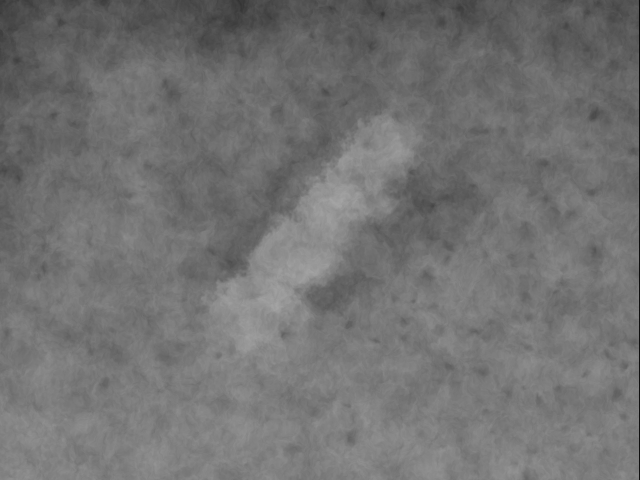
This texture is drawn by a Shadertoy shader. Its source:

```glsl
// Draws a soft grey cloudy film with a pale diagonal streak, dark patches and small blurred specks.

const float BASE_GREY = 0.505;
const float SPECK_CELLS = 25.0;

vec2 hash2(vec2 cell) {
    vec3 q = fract(cell.xyx * vec3(0.1031, 0.1030, 0.0973));
    q += dot(q, q.yzx + 33.33);
    return fract((q.xx + q.yz) * q.zy);
}

vec2 gradientAt(vec2 cell) {
    float angle = 6.2832 * hash2(cell + 71.0).x;
    return vec2(cos(angle), sin(angle));
}

float gradientNoise(vec2 p) {
    vec2 i = floor(p), f = fract(p);
    vec2 u = f * f * f * (f * (f * 6.0 - 15.0) + 10.0);
    vec2 e = vec2(0.0, 1.0);
    float low = mix(dot(gradientAt(i), f), dot(gradientAt(i + e.yx), f - e.yx), u.x);
    float high = mix(dot(gradientAt(i + e.xy), f - e.xy), dot(gradientAt(i + e.yy), f - e.yy), u.x);
    return mix(low, high, u.y);
}

float fbm(vec2 p, int octaves, float gain) {
    float sum = 0.0, weight = 1.0;
    for (int i = 0; i < octaves; i++) {
        sum += weight * gradientNoise(p);
        p = mat2(1.6, 1.2, -1.2, 1.6) * p + 17.3;
        weight *= gain;
    }
    return sum;
}

// Soft elliptical patch, one at its centre.
float patchAt(vec2 p, vec2 centre, vec2 radius, float angle) {
    vec2 d = p - centre;
    float c = cos(angle), s = sin(angle);
    d = vec2(c * d.x + s * d.y, c * d.y - s * d.x) / radius;
    return exp(-dot(d, d));
}

// Pale streak: crisp on its upper left side, ragged on the lower right.
float streak(vec2 p, vec2 start, vec2 end, float width) {
    vec2 axis = normalize(end - start);
    float along = dot(p - start, axis) / length(end - start);
    float across = dot(p - start, vec2(axis.y, -axis.x));
    float ends = smoothstep(-0.2, 0.15, along) * (1.0 - smoothstep(0.86, 1.1, along));
    float sides = smoothstep(-0.015, 0.02, across) * (1.0 - smoothstep(0.65 * width, 1.25 * width, across));
    return ends * sides;
}

// Scattered blurred dots, thinned by a density value from 0 to 1.
float specks(vec2 p, float density) {
    vec2 cell = floor(p);
    float sum = 0.0;
    for (int y = -1; y <= 1; y++) {
        for (int x = -1; x <= 1; x++) {
            vec2 id = cell + vec2(x, y);
            vec2 pick = hash2(id + 31.0);
            float radius = mix(0.16, 0.36, pick.y);
            float dist = length(p - id - hash2(id)) / radius;
            sum += smoothstep(1.0 - density, 1.3 - density, pick.x) * exp(-dist * dist);
        }
    }
    return min(sum, 1.2);
}

void mainImage(out vec4 fragColor, in vec2 fragCoord) {
    vec2 p = fragCoord / iResolution.y;
    float aspect = iResolution.x / iResolution.y;
    vec2 warp = vec2(fbm(p * 10.0, 5, 0.65), fbm(p * 10.0 + 40.0, 5, 0.65));
    vec2 q = p + 0.05 * warp;

    // Broad shading, darker toward the top and the left edge
    float grey = BASE_GREY - 0.105 * p.y;
    grey -= 0.07 * smoothstep(0.86, 1.02, q.y);
    grey -= 0.08 * exp(-q.x * 16.0) * smoothstep(0.3, 0.6, p.y);

    // Pale streak and lighter clouds
    grey += 0.13 * streak(q, vec2(0.43, 0.36), vec2(0.79, 0.78), 0.15);
    grey += 0.05 * patchAt(q, vec2(0.27, 0.72), vec2(0.13, 0.09), 0.5);
    grey += 0.05 * patchAt(q, vec2(1.02, 0.47), vec2(0.16, 0.08), 0.3);
    grey += 0.07 * patchAt(q, vec2(0.54, 0.27), vec2(0.10, 0.06), 0.6);

    // Dark patches around the streak
    grey -= 0.08 * patchAt(q, vec2(0.88, 0.57), vec2(0.15, 0.06), 0.6);
    grey -= 0.10 * patchAt(q, vec2(0.70, 0.385), vec2(0.09, 0.035), 0.1);
    grey -= 0.06 * patchAt(q, vec2(0.735, 0.62), vec2(0.03, 0.02), -0.6);
    grey -= 0.05 * patchAt(q, vec2(0.62, 0.67), vec2(0.16, 0.025), 0.85);
    grey -= 0.03 * patchAt(q, vec2(0.46, 0.56), vec2(0.14, 0.12), 0.8);
    grey -= 0.07 * patchAt(q, vec2(0.49, 0.95), vec2(0.11, 0.08), 0.0);

    // Cloud mottling from broad to small, then fine wisps and upright fibres
    grey += 0.05 * fbm(p * 5.0 + 8.0, 3, 0.6);
    grey += 0.056 * fbm(p * 15.0 + 0.3 * warp + 3.0, 5, 0.72);
    grey += 0.026 * fbm(p * vec2(78.0, 58.0) + warp, 2, 0.7);
    grey += 0.012 * gradientNoise(p * vec2(150.0, 80.0));

    // Clustered specks, denser on the right and near the top
    float density = 0.26 + 0.16 * smoothstep(0.6, 1.1, p.x) + 0.10 * smoothstep(0.7, 1.0, p.y);
    density += 0.5 * gradientNoise(p * 5.0 + 5.0);
    grey -= 0.075 * specks((p + 0.013 * warp) * SPECK_CELLS, clamp(density, 0.0, 0.65));

    // Thin dark line at the right border
    grey *= smoothstep(0.0005, 0.003, aspect - p.x);
    fragColor = vec4(vec3(clamp(grey, 0.0, 1.0)), 1.0);
}
```
